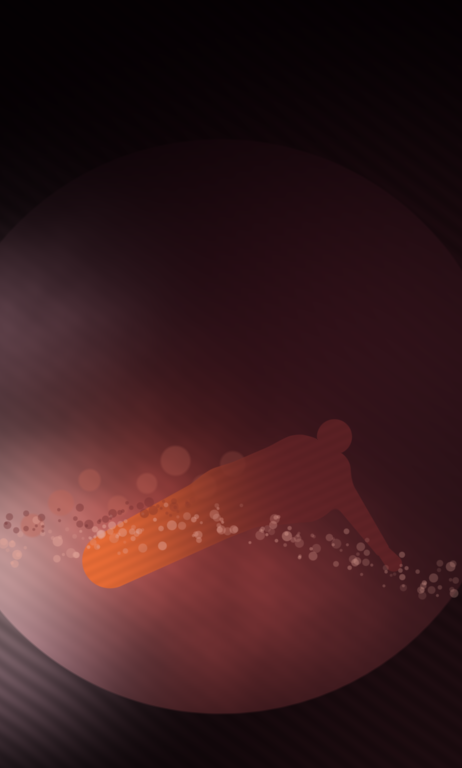
Reproduce this background procedurally as a Shadertoy shader.

```glsl
// A dark red haze with a large lens disc, a leaning rider silhouette and drifting sparks.

const vec3 SHADOW = vec3(0.025, 0.003, 0.015);
const vec3 PLUM   = vec3(0.145, 0.060, 0.080);
const vec3 ORANGE = vec3(0.90, 0.41, 0.19);
const vec3 BRICK  = vec3(0.40, 0.14, 0.15);
const vec3 BLUSH  = vec3(0.88, 0.64, 0.59);
const vec3 CORAL  = vec3(0.76, 0.40, 0.34);

float hash(vec2 p) {
    vec3 q = fract(vec3(p.xyx) * 0.1031);
    q += dot(q, q.yzx + 33.33);
    return fract((q.x + q.y) * q.z);
}

float noise(vec2 p) {
    vec2 i = floor(p), f = fract(p);
    f = f * f * (3.0 - 2.0 * f);
    vec2 e = vec2(0.0, 1.0);
    return mix(mix(hash(i), hash(i + e.yx), f.x),
               mix(hash(i + e.xy), hash(i + e.yy), f.x), f.y);
}

float fbm(vec2 p) {
    float sum = 0.0, amp = 0.5;
    for (int i = 0; i < 4; i++) {
        sum += amp * noise(p);
        p = p * 2.03 + 7.1;
        amp *= 0.5;
    }
    return sum;
}

float glow(vec2 p, vec2 center, vec2 size) {
    vec2 d = (p - center) / size;
    return exp(-dot(d, d));
}

// Soft-edged coverage of a signed distance
float cover(float d, float soft) {
    return 1.0 - smoothstep(-soft, soft, d);
}

// Capsule whose radius runs from ra to rb
float limb(vec2 p, vec2 a, vec2 b, float ra, float rb) {
    vec2 pa = p - a, ba = b - a;
    float h = clamp(dot(pa, ba) / dot(ba, ba), 0.0, 1.0);
    return length(pa - ba * h) - mix(ra, rb, h);
}

float blend(float a, float b, float k) {
    float h = max(k - abs(a - b), 0.0) / k;
    return min(a, b) - h * h * k * 0.25;
}

float riderDistance(vec2 p) {
    float board = limb(p, vec2(0.238, 0.449), vec2(0.49, 0.575), 0.060, 0.072);
    float torso = limb(p, vec2(0.49, 0.583), vec2(0.65, 0.624), 0.068, 0.094);
    float shoulder = limb(p, vec2(0.65, 0.65), vec2(0.717, 0.645), 0.065, 0.042);
    float arm = limb(p, vec2(0.735, 0.604), vec2(0.826, 0.474), 0.030, 0.016);
    float hand = limb(p, vec2(0.826, 0.474), vec2(0.852, 0.443), 0.013, 0.018);
    float head = length(p - vec2(0.724, 0.717)) - 0.038;
    float body = blend(blend(board, torso, 0.02), shoulder, 0.02);
    return min(blend(body, min(arm, hand), 0.02), head);
}

vec3 backdrop(vec2 p, float disc) {
    float smoke = 0.5 + fbm(p * 4.0 + 2.0);
    vec3 col = mix(SHADOW, PLUM, smoothstep(1.75, 0.8, p.y) * smoothstep(-0.1, 0.95, p.x));
    col += vec3(0.06, 0.015, 0.025) * glow(p, vec2(0.6, 0.95), vec2(0.5, 0.45));
    col += vec3(0.25, 0.19, 0.205) * smoke * glow(p, vec2(0.0, 0.91), vec2(0.27, 0.26));
    col += vec3(0.34, 0.13, 0.10) * smoke * glow(p, vec2(0.28, 0.62), vec2(0.28, 0.21));
    col += vec3(0.31, 0.13, 0.12) * smoke * disc * glow(p, vec2(0.47, 0.34), vec2(0.38, 0.23));
    // Bright haze at the left edge
    col += vec3(0.56, 0.50, 0.49) * glow(p, vec2(-0.03, 0.45), vec2(0.26, 0.24));
    col += vec3(0.36, 0.28, 0.31) * glow(p, vec2(-0.02, 0.18), vec2(0.27, 0.17));
    col *= mix(0.70, 1.0, disc);
    // Fine diagonal rays
    float ray = sin(150.0 * (p.x * 0.75 + p.y) + 2.0 * noise(p * 5.0));
    return col * (1.0 + ray * mix(0.09, 0.012, disc));
}

// Coverage of one spark in a scattered trail around a curved path
float spark(vec2 p, float id, float lift, float spread, float px) {
    float x = hash(vec2(id, 3.0));
    float path = 0.48 + 0.045 * smoothstep(0.0, 0.4, x) - 0.12 * smoothstep(0.48, 1.0, x);
    float offset = hash(vec2(id, 11.0)) + hash(vec2(id, 19.0)) - 1.0;
    float radius = mix(0.003, 0.011, pow(hash(vec2(id, 27.0)), 2.0));
    return cover(length(p - vec2(x, path + lift + offset * spread)) - radius, px);
}

void mainImage(out vec4 fragColor, in vec2 fragCoord) {
    vec2 p = fragCoord / iResolution.x;
    float px = 1.0 / iResolution.x;

    float disc = cover(length(p - vec2(0.478, 0.739)) - 0.622, px * 1.5);
    vec3 col = backdrop(p, disc);

    // Large soft bokeh rising to the right
    for (int i = 0; i < 8; i++) {
        float k = float(i);
        vec2 c = vec2(0.07 + 0.062 * k, 0.56 + 0.014 * k + 0.035 * (mod(k, 3.0) - 1.0));
        float spot = cover(length(p - c) - mix(0.022, 0.034, hash(vec2(k, 5.0))), 0.004);
        col = mix(col, CORAL, spot * mix(0.42, 0.20, k / 7.0));
    }

    // Rider, lit orange at the board tip
    vec3 riderColor = mix(ORANGE, BRICK, smoothstep(0.18, 0.68, p.x + 0.2 * (p.y - 0.45)));
    riderColor *= 1.0 + 0.025 * sin(260.0 * (p.y - 0.45 * p.x));
    col = mix(col, riderColor, cover(riderDistance(p), px) * mix(0.92, 0.72, smoothstep(0.2, 0.7, p.x)));

    // Pale trail, then dark flecks above its left part
    for (int i = 0; i < 170; i++) {
        float id = float(i);
        col = mix(col, BLUSH, spark(p, id, 0.0, 0.055, px) * mix(0.2, 0.6, hash(vec2(id, 41.0))) * (1.0 - 0.5 * p.x));
    }
    for (int i = 0; i < 90; i++) {
        float fleck = spark(p, float(i) + 300.0, 0.04, 0.035, px);
        col = mix(col, BRICK, fleck * 0.35 * smoothstep(0.5, 0.25, p.x));
    }

    fragColor = vec4(clamp(col, 0.0, 1.0), 1.0);
}
```
